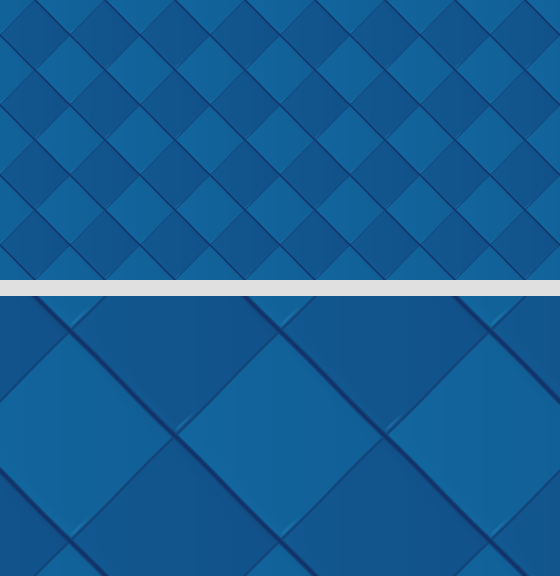
Top: the whole. Bottom: its middle third, enlarged.
A WebGL 1 fragment shader for this pattern:

```glsl
precision highp float;
// Blue harlequin tiling: dark and light diamonds, eight across and four down.
// Space is turned 45 degrees into unit tiles, then each tile gets soft shading,
// grooves along its edges and a small glint beside its bottom corner.

uniform vec2 u_resolution;

const vec2 REPEATS = vec2(8.0, 4.0);
const vec3 DARK_BLUE = vec3(0.07, 0.33, 0.55);
const vec3 LIGHT_BLUE = vec3(0.07, 0.385, 0.605);
const vec3 GROOVE_SOFT = vec3(0.07, 0.27, 0.48);
const vec3 GROOVE_DEEP = vec3(0.07, 0.20, 0.41);
const vec3 GLINT = vec3(0.16, 0.50, 0.72);

// Half widths and lengths, as fractions of one repeat.
const float DEEP_HALF_WIDTH = 0.007;
const float SOFT_HALF_WIDTH = 0.014;
const float THIN_HALF_WIDTH = 0.006;
const float GLINT_OFFSET = 0.018;
const float GLINT_HALF_WIDTH = 0.006;
const float GLINT_LENGTH = 0.17;
const float GLINT_STRENGTH = 0.5;
const float SHEEN = 0.012;
const float BEVEL = 0.012;
const float EDGE_WAVE = 0.003;

const float PI = 3.14159265;
const float INV_SQRT2 = 0.70710678;

// Coverage of a line of the given half width at distance d.
float lineMask(float d, float halfWidth, float pixel) {
  return 1.0 - smoothstep(halfWidth - 0.5 * pixel, halfWidth + 0.5 * pixel, d);
}

void main() {
  vec2 p = gl_FragCoord.xy / u_resolution * REPEATS;
  float pixel = max(REPEATS.x / u_resolution.x, REPEATS.y / u_resolution.y);

  // Rotated axes: x points up-right, y points down-right.
  vec2 diagonal = vec2(p.x + p.y, p.x - p.y);
  diagonal += EDGE_WAVE * sin(2.0 * PI * diagonal.yx);
  vec2 tile = floor(diagonal + 0.5);
  vec2 local = diagonal - tile;
  vec2 edge = (0.5 - abs(local)) * INV_SQRT2;

  // Alternating tiles with a faint sheen toward the left.
  float isDark = mod(tile.x + tile.y, 2.0);
  vec3 color = mix(LIGHT_BLUE, DARK_BLUE, isDark);
  color.yz -= SHEEN * (local.x + local.y);

  // Soft bevel: shaded under the upper-right edge, lit over the lower-left.
  float bevel = smoothstep(0.08, 0.0, edge.x) * sign(local.x);
  color.yz -= BEVEL * bevel;

  // Glint on the lower-right edge, fading away from the bottom corner.
  float along = (local.x + 0.5) * INV_SQRT2;
  float across = abs((0.5 - local.y) * INV_SQRT2 - GLINT_OFFSET);
  float fade = smoothstep(0.01, 0.05, along)
             * (1.0 - smoothstep(0.05, GLINT_LENGTH, along));
  float glint = lineMask(across, GLINT_HALF_WIDTH, pixel) * fade;
  color = mix(color, GLINT, GLINT_STRENGTH * glint);

  // Thin grooves rising to the right, deeper ones falling to the right.
  color = mix(color, GROOVE_SOFT, lineMask(edge.y, THIN_HALF_WIDTH, pixel));
  color = mix(color, GROOVE_SOFT, lineMask(edge.x, SOFT_HALF_WIDTH, pixel));
  color = mix(color, GROOVE_DEEP, lineMask(edge.x, DEEP_HALF_WIDTH, pixel));

  gl_FragColor = vec4(color, 1.0);
}
```
